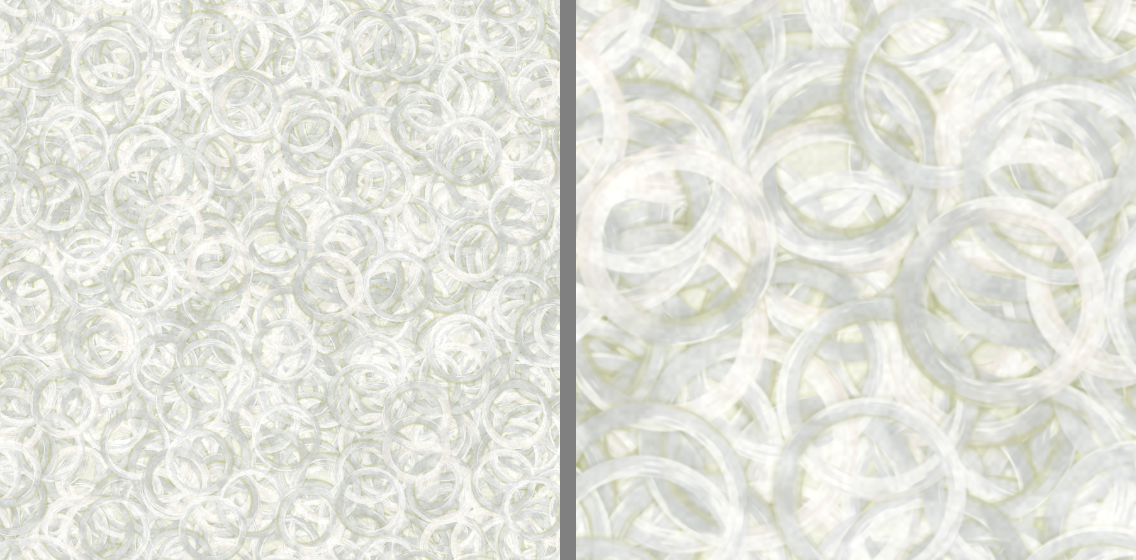
Left, the full canvas; right, a detail of the centre.
This pattern is drawn by a WebGL 2 fragment shader. Its source:

```glsl
#version 300 es
precision highp float;
// Dense pile of pale, translucent rings in grey, white, cream and olive.
// Jittered grids of rings are painted back to front, each grid turned and
// shifted; every ring has its own light direction, fibres and smudges.

uniform vec2 u_resolution;
out vec4 fragColor;

const int LAYERS = 15;
const float CELL = 0.14; // twice the reach of a ring, so 2 x 2 cells suffice
const vec3 WHITE = vec3(1.0, 1.0, 0.985);
const vec3 COOL_GREY = vec3(0.895, 0.903, 0.905);
const vec3 CREAM = vec3(0.965, 0.94, 0.91);
const vec3 OLIVE = vec3(0.79, 0.79, 0.62);
const vec3 SMUDGE = vec3(0.79, 0.80, 0.80);

// Integer hash: three random values in 0..1
vec3 hash3(ivec3 key) {
    uvec3 v = uvec3(key) * 1664525u + 1013904223u;
    v.x += v.y * v.z;
    v.y += v.z * v.x;
    v.z += v.x * v.y;
    v ^= v >> 16u;
    v.x += v.y * v.z;
    v.y += v.z * v.x;
    v.z += v.x * v.y;
    return vec3(v) / 4294967295.0;
}

// Cheap float hash for the noise lattice
float hash1(vec2 p) {
    vec3 q = fract(p.xyx * 0.1031);
    q += dot(q, q.yzx + 33.33);
    return fract((q.x + q.y) * q.z);
}

// Smooth value noise
float noise(vec2 p) {
    vec2 i = floor(p);
    vec2 f = fract(p);
    f = f * f * (3.0 - 2.0 * f);
    float low = mix(hash1(i), hash1(i + vec2(1, 0)), f.x);
    float high = mix(hash1(i + vec2(0, 1)), hash1(i + vec2(1, 1)), f.x);
    return mix(low, high, f.y);
}

vec2 direction(float turn) {
    float angle = 6.28318 * turn;
    return vec2(cos(angle), sin(angle));
}

// Paints one ring over the colour below; p is relative to its centre
vec3 paintRing(vec3 below, vec2 p, vec3 look, float size, float height) {
    float r = length(p);
    float radius = mix(0.051, 0.058, size);
    float halfWidth = mix(0.0056, 0.0078, look.z);
    float dist = abs(r - radius) - halfWidth;
    if (dist > 0.004) return below;

    // Faint olive shadow on the dark side of the band
    vec2 outward = p / r;
    float arc = dot(outward, direction(look.y));
    float shadow = smoothstep(0.004, 0.0, dist) * (0.5 - 0.5 * arc);
    below *= 1.0 - vec3(0.06, 0.055, 0.11) * shadow;
    float soft = max(0.0011, 0.7 / u_resolution.y);
    if (dist > soft) return below;

    // Bevel across the band, fibres along it, smudges on it
    float bevel = (r - radius) / halfWidth * dot(outward, direction(look.x));
    float turn = abs(atan(p.y, p.x));
    float fibre = noise(vec2(turn * 5.0, r * 480.0) + look.xy * 90.0) - 0.5;
    float patches = noise(p * 55.0 + look.yz * 80.0);

    float contrast = mix(1.0, 0.85, height);
    vec3 band = mix(COOL_GREY, CREAM, smoothstep(0.6, 1.1, look.z + 0.3 * arc));
    float grime = smoothstep(0.5, 0.85, patches - 0.2 * arc);
    band = mix(band, SMUDGE, 0.75 * grime);
    float gloss = bevel + 0.55 * arc + fibre;
    band = mix(band, WHITE, contrast * smoothstep(-0.1, 0.65, gloss));
    float shade = -bevel - 0.35 * arc + 0.7 * fibre;
    band = mix(band, OLIVE, 0.85 * contrast * smoothstep(0.4, 1.2, shade));
    return mix(below, band, 0.8 * smoothstep(soft, -soft, dist));
}

void main() {
    vec2 uv = gl_FragCoord.xy / u_resolution.y;
    vec3 color = mix(OLIVE, WHITE, 0.75);

    for (int layer = 0; layer < LAYERS; layer++) {
        float level = float(layer);
        vec2 axis = direction(level * 0.381);
        vec2 grid = mat2(axis.x, axis.y, -axis.y, axis.x) * uv / CELL
                  + level * vec2(3.37, 5.61);
        ivec2 home = ivec2(floor(grid - 0.5));
        for (int i = 0; i < 4; i++) {
            ivec2 cell = home + ivec2(i & 1, i >> 1);
            vec3 place = hash3(ivec3(cell, 100 + layer));
            vec2 p = (grid - vec2(cell) - place.xy) * CELL;
            float reach = dot(p, p);
            if (reach > 0.0049 || reach < 0.0014) continue;
            vec3 look = hash3(ivec3(cell, 300 + layer));
            color = paintRing(color, p, look, place.z, level / float(LAYERS - 1));
        }
    }

    // Fine grain and broad mottling
    color += 0.045 * (noise(uv * 330.0) - 0.5);
    color += 0.03 * (noise(uv * 90.0 + 40.0) - 0.5);
    color += 0.03 * (noise(uv * 9.0 + 20.0) - 0.5);
    fragColor = vec4(clamp(color, 0.0, 1.0), 1.0);
}
```
